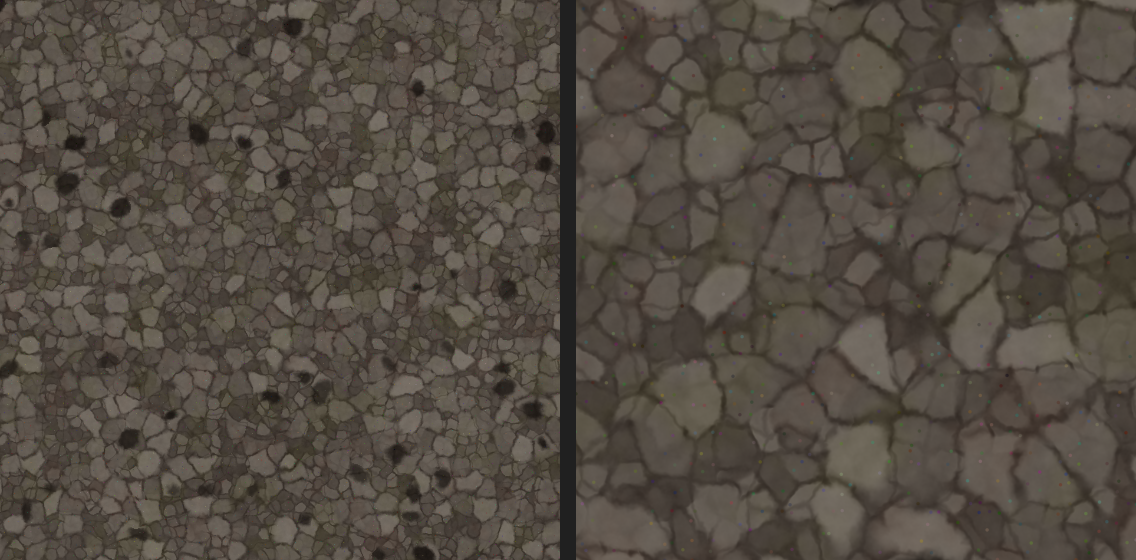
Left: the whole. Right: its middle third, enlarged.
Write a WebGL 1 fragment shader that draws this texture.

```glsl
precision highp float;

uniform vec2 u_resolution;

#define COARSE_SCALE 27.0
#define FINE_SCALE 48.0
#define MINERAL_SCALE 18.0
#define COARSE_SHARE 0.62
#define MINERAL_SHARE 0.14
#define WARP 0.008
#define MOTTLE 0.16
#define SPECK_SCALE 170.0
#define SPECK_SHARE 0.17

const vec3 SHADOW = vec3(0.17, 0.14, 0.12);
const vec3 QUARTZ = vec3(0.455, 0.425, 0.39);
const vec3 CHARCOAL = vec3(0.11, 0.09, 0.075);
const vec3 OLIVE_TINT = vec3(1.0, 1.03, 0.86);
const vec3 RUST_TINT = vec3(1.04, 0.96, 0.93);

vec3 hash3(vec2 p) {
  vec3 q = fract(vec3(p.xyx) * vec3(0.1031, 0.1030, 0.0973));
  q += dot(q, q.yxz + 33.33);
  return fract((q.xxy + q.yzz) * q.zyx);
}

// Gradient noise, roughly -0.7 to 0.7
float corner(vec2 cell, vec2 offset) {
  return dot(hash3(cell + 71.0).xy * 2.0 - 1.0, offset);
}

float noise(vec2 p) {
  vec2 i = floor(p);
  vec2 f = p - i;
  vec2 u = f * f * f * (f * (f * 6.0 - 15.0) + 10.0);
  vec2 e = vec2(1.0, 0.0);
  float low = mix(corner(i, f), corner(i + e, f - e), u.x);
  float high = mix(corner(i + e.yx, f - e.yx), corner(i + 1.0, f - 1.0), u.x);
  return mix(low, high, u.y) * 1.3;
}

float fbm(vec2 p) {
  float sum = 0.0;
  float amplitude = 0.6;
  for (int i = 0; i < 4; i++) {
    sum += amplitude * noise(p);
    p = mat2(0.8, 0.6, -0.6, 0.8) * p * 2.1 + 17.3;
    amplitude *= 0.55;
  }
  return sum;
}

// Cells with random size and stretch: (distance, gap to neighbour, two random ids)
vec4 grains(vec2 p) {
  vec2 base = floor(p);
  float nearest = 8.0;
  float second = 8.0;
  vec2 id = vec2(0.0);
  for (int y = -1; y <= 1; y++) {
    for (int x = -1; x <= 1; x++) {
      vec2 cell = base + vec2(float(x), float(y));
      vec3 seed = hash3(cell);
      vec3 shape = hash3(cell + 39.7);
      vec2 d = p - cell - 0.1 - 0.8 * seed.xy;
      float angle = 6.2832 * shape.x;
      vec2 axis = vec2(cos(angle), sin(angle));
      float stretch = mix(1.0, 1.35, shape.y);
      d = vec2(dot(d, axis) / stretch, dot(d, vec2(-axis.y, axis.x)) * stretch);
      float dist = length(d) - 0.16 * seed.z;
      if (dist < nearest) {
        second = nearest;
        nearest = dist;
        id = vec2(shape.z, fract(seed.z * 7.31 + shape.y));
      } else {
        second = min(second, dist);
      }
    }
  }
  return vec4(nearest, second - nearest, id);
}

float grainMask(vec4 grain) {
  return smoothstep(0.02, 0.26, grain.y) * smoothstep(0.75, 0.4, grain.x);
}

void main() {
  vec2 uv = gl_FragCoord.xy / min(u_resolution.x, u_resolution.y);
  vec2 warped = uv + WARP * vec2(fbm(uv * 38.0), fbm(uv * 38.0 + 53.0));

  // Dark matrix with small grains, then larger pale grains above
  float tone = 0.3 + 0.3 * fbm(uv * 60.0 + 9.0);
  vec4 fine = grains(warped * FINE_SCALE + 120.0);
  tone = mix(tone, mix(0.34, 0.8, fine.z), grainMask(fine));
  vec4 coarse = grains(warped * COARSE_SCALE + 11.0);
  float present = step(coarse.z, COARSE_SHARE) * mix(0.65, 1.0, coarse.w);
  tone = mix(tone, mix(0.62, 0.98, coarse.w), grainMask(coarse) * present);
  tone *= mix(0.72, 1.0, smoothstep(0.0, 0.13, coarse.y));

  // Mottled surfaces and broad cloudy bands
  tone += MOTTLE * fbm(uv * 75.0 + 31.0);
  tone += 0.2 * fbm(uv * vec2(3.0, 4.5) + 5.0);
  vec3 color = mix(SHADOW, QUARTZ, clamp(tone, -0.1, 1.05));

  // Olive and rust stains, strongest between grains
  float stain = fbm(uv * 13.0 + 83.0);
  float depth = 1.0 - 0.75 * clamp(tone, 0.0, 1.0);
  color *= mix(vec3(1.0), OLIVE_TINT, smoothstep(-0.05, 0.3, stain) * depth);
  color *= mix(vec3(1.0), RUST_TINT, smoothstep(0.05, 0.35, -stain) * depth);

  // Sparse dark minerals
  vec4 mineral = grains((uv + 1.3 * (warped - uv)) * MINERAL_SCALE + 205.0);
  float radius = mix(0.08, 0.24, mineral.w);
  float dark = smoothstep(radius + 0.1, radius - 0.1, mineral.x);
  dark *= step(mineral.z, MINERAL_SHARE) * mix(0.6, 0.95, fract(mineral.w * 9.0));
  color = mix(color, CHARCOAL * (1.0 + 0.5 * fbm(uv * 90.0)), dark);

  // Tiny tinted specks
  vec2 speckCell = floor(uv * SPECK_SCALE);
  vec3 speck = hash3(speckCell + 311.0);
  float speckDist = length(fract(uv * SPECK_SCALE) - 0.25 - 0.5 * speck.xy);
  float speckMask = smoothstep(0.24, 0.1, speckDist) * step(speck.z, SPECK_SHARE);
  color += speckMask * 0.22 * (hash3(speckCell + 457.0) - 0.45);

  gl_FragColor = vec4(color, 1.0);
}
```
